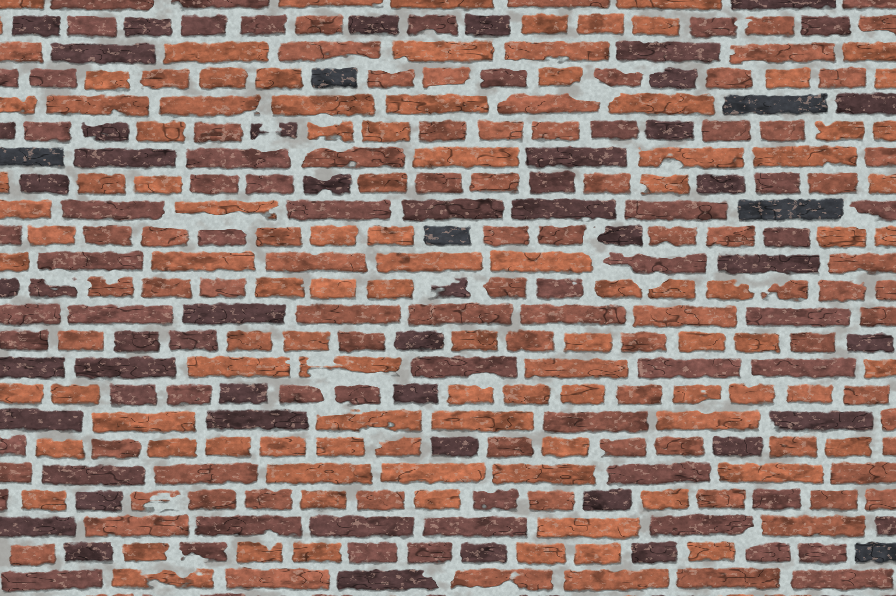
Reproduce this texture procedurally as a Shadertoy shader.

```glsl
// Weathered brick wall: alternating courses of long and short bricks in pale, rough mortar.

float hash(vec2 p) {
    vec3 q = fract(p.xyx * 0.1031);
    q += dot(q, q.yzx + 33.33);
    return fract((q.x + q.y) * q.z);
}

float noise(vec2 p) {
    vec2 i = floor(p), f = fract(p);
    f = f * f * (3.0 - 2.0 * f);
    return mix(mix(hash(i), hash(i + vec2(1, 0)), f.x),
               mix(hash(i + vec2(0, 1)), hash(i + vec2(1, 1)), f.x), f.y);
}

float fbm(vec2 p) {
    float sum = 0.0, amp = 0.533;
    for (int i = 0; i < 4; i++) {
        sum += amp * noise(p);
        p = p * 2.03 + 17.7;
        amp *= 0.5;
    }
    return sum;
}

// Signed distance to a brick with slightly rounded corners
float brickDistance(vec2 p, vec2 halfSize) {
    vec2 d = abs(p) - halfSize + 0.003;
    return length(max(d, 0.0)) + min(max(d.x, d.y), 0.0) - 0.003;
}

// Fired clay tone, from common orange to rare charcoal
vec3 clayColor(float h) {
    vec3 c = mix(vec3(0.67, 0.40, 0.29), vec3(0.59, 0.36, 0.285), smoothstep(0.15, 0.45, h));
    c = mix(c, vec3(0.46, 0.305, 0.28), smoothstep(0.45, 0.68, h));
    c = mix(c, vec3(0.32, 0.235, 0.235), smoothstep(0.70, 0.86, h));
    return mix(c, vec3(0.23, 0.24, 0.26), step(0.975, h));
}

void mainImage(out vec4 fragColor, in vec2 fragCoord) {
    vec2 p = fragCoord / iResolution.y;
    float soft = 0.0011 + 0.5 / iResolution.y;

    // Courses counted downward; even ones hold stretchers, odd ones headers
    float courseHeight = 1.0 / 22.6;
    float wander = 0.16 * (noise(vec2(p.x * 5.0, p.y * 4.0)) - 0.5);
    float course = (1.0 - p.y) / courseHeight + 0.53 + wander;
    float row = floor(course);
    bool isHeader = mod(row, 2.0) > 0.5;
    float pitch = isHeader ? 0.0947 : 0.1895;
    float along = p.x / pitch + hash(vec2(row, 7.0)) + 3.0;
    vec2 id = vec2(floor(along), row);

    // Each brick varies in size and seat
    vec2 local = vec2(fract(along) - 0.5, 0.5 - fract(course)) * vec2(pitch, courseHeight);
    local += (vec2(hash(id + 31.0), hash(id + 57.0)) - 0.5) * vec2(0.005, 0.002);
    vec2 halfSize = vec2(pitch * 0.5 - 0.0065, 0.0165);
    halfSize -= vec2(hash(id + 83.0), hash(id + 19.0)) * vec2(0.004, 0.0018);

    // Ragged edges, and mortar smeared over some of them
    float ragged = (fbm(p * vec2(65.0, 95.0)) - 0.5) * 0.009;
    float smear = 0.014 * smoothstep(0.66, 0.80, fbm(p * vec2(11.0, 19.0) + 5.0));
    float dist = brickDistance(local, halfSize) + ragged + smear;
    float brick = 1.0 - smoothstep(-soft, soft, dist);
    float shadowDist = brickDistance(local + vec2(-0.0008, 0.0028), halfSize) + ragged + smear;
    float shadow = 1.0 - smoothstep(-0.0015, 0.0015, shadowDist);

    // Mortar: pale grey with sandy grain, stains and contact shadows
    float grain = fbm(p * 210.0);
    float stain = fbm(p * vec2(22.0, 34.0) + 40.0);
    vec3 mortar = vec3(0.75, 0.785, 0.78) * (0.90 + 0.20 * grain);
    mortar = mix(mortar, vec3(0.60, 0.58, 0.56), 0.65 * smoothstep(0.52, 0.74, stain));
    mortar *= 1.0 - 0.36 * shadow;

    // Clay: mottled body, fired patches and pale dust
    vec3 clay = clayColor(hash(id + 101.0)) * (0.93 + 0.14 * hash(id + 13.0));
    float mottle = fbm(p * vec2(75.0, 130.0) + 9.0 * hash(id));
    clay *= 0.70 + 0.42 * mottle + 0.22 * grain;
    clay = mix(clay, clay * 0.62, 0.7 * smoothstep(0.55, 0.75, fbm(p * vec2(26.0, 55.0) + id)));
    float dust = smoothstep(0.60, 0.78, fbm(p * vec2(120.0, 190.0) + 70.0));
    clay = mix(clay, vec3(0.75, 0.62, 0.56), 0.55 * dust);

    // Fine cracks, lit upper lips and dark lower edges
    float crack = 1.0 - smoothstep(0.0, 0.06, abs(noise(p * vec2(38.0, 115.0)) - 0.5));
    clay *= 1.0 - 0.42 * crack * smoothstep(0.48, 0.62, noise(p * 28.0 + 11.0));
    float rim = smoothstep(-0.0045, 0.0, dist);
    clay *= 1.0 + rim * (local.y > 0.0 ? 0.10 : -0.30);

    fragColor = vec4(clamp(mix(mortar, clay, brick), 0.0, 1.0), 1.0);
}
```
